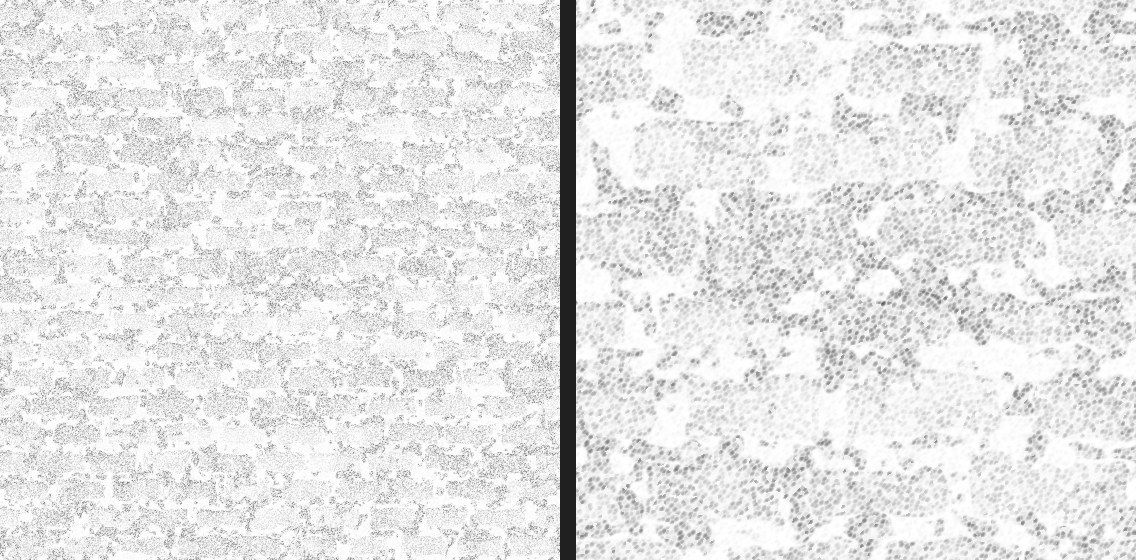
Left: the whole. Right: its middle third, enlarged.
Give the GLSL for this texture map, as a three.js fragment shader.

```glsl
varying vec2 vUv;

#define BRICKS vec2(10.0, 20.0)
#define HALF_SIZE vec2(0.0425, 0.0182)
#define CORNER 0.004
#define EDGE_SOFT 0.0016
#define EDGE_WOBBLE 0.010
#define GRAIN_CELLS vec2(210.0, 300.0)
#define PAPER 1.0
#define BRICK_TONE vec2(0.045, 0.115)
#define TOP_SHADE 0.09
#define CRUMB_TONE 0.40

float hash(vec2 p) {
  vec3 q = fract(p.xyx * 0.1031);
  q += dot(q, q.yzx + 33.33);
  return fract((q.x + q.y) * q.z);
}

// Value noise that wraps after the given number of cells
float noise(vec2 uv, float cells) {
  vec2 p = uv * cells;
  vec2 i = floor(p), f = fract(p);
  f = f * f * (3.0 - 2.0 * f);
  vec2 a = mod(i, cells), b = mod(i + 1.0, cells);
  return mix(mix(hash(a), hash(vec2(b.x, a.y)), f.x),
             mix(hash(vec2(a.x, b.y)), hash(b), f.x), f.y);
}

// Cellular speckle on diagonal axes, each dot with its own strength
float grain(vec2 uv) {
  vec2 p = vec2(uv.x + uv.y, uv.y - uv.x) * GRAIN_CELLS;
  vec2 base = floor(p);
  float nearest = 9.0, strength = 0.0;
  for (int y = -1; y <= 1; y++) {
    for (int x = -1; x <= 1; x++) {
      vec2 cell = base + vec2(float(x), float(y));
      vec2 id = mod(cell, GRAIN_CELLS);
      vec2 dotPos = cell + vec2(hash(id + 3.7), hash(id + 91.3));
      float d = length(p - dotPos);
      if (d < nearest) {
        nearest = d;
        strength = hash(id + 47.1);
      }
    }
  }
  return strength * (1.0 - smoothstep(0.1, 0.9, nearest));
}

float roundedBox(vec2 p, vec2 halfSize, float radius) {
  vec2 q = abs(p) - halfSize + radius;
  return length(max(q, 0.0)) + min(max(q.x, q.y), 0.0) - radius;
}

void main() {
  vec2 uv = vUv;

  // Ragged outlines
  vec2 coarse = vec2(noise(uv, 38.0), noise(uv + 0.37, 42.0)) - 0.5;
  vec2 fine = vec2(noise(uv + 0.19, 110.0), noise(uv + 0.71, 120.0)) - 0.5;
  vec2 grid = (uv + EDGE_WOBBLE * (coarse + 0.6 * fine)) * BRICKS;

  // Loose running bond
  float row = mod(floor(grid.y), BRICKS.y);
  grid.x += 0.5 * mod(row, 2.0) + 0.4 * (hash(vec2(row, 5.3)) - 0.5);
  vec2 id = vec2(mod(floor(grid.x), BRICKS.x), row);
  vec2 local = (fract(grid) - 0.5) / BRICKS;
  local.x += 0.006 * (hash(id + 12.7) - 0.5);
  vec2 size = HALF_SIZE * mix(vec2(0.87, 0.84), vec2(1.05, 1.0), vec2(hash(id + 21.9), hash(id + 63.4)));
  float d = roundedBox(local, size, CORNER);
  float brick = 1.0 - smoothstep(-EDGE_SOFT, EDGE_SOFT, d);

  // Brick faces: own tone, faded blotches, darker along the top
  float speckle = grain(uv);
  float face = mix(BRICK_TONE.x, BRICK_TONE.y, hash(id + 8.1));
  face *= 0.5 + 0.9 * noise(uv + 0.53, 36.0);
  float top = smoothstep(-0.010, 0.0, d) * smoothstep(-0.004, 0.016, local.y);
  face += TOP_SHADE * top * hash(id + 35.2);
  float dark = brick * face * (0.2 + 3.0 * speckle);

  // Small ragged crumbs strung along the joints, a few spilling onto bricks
  float patches = 0.2 * noise(uv + 0.11, 24.0) + 0.42 * noise(uv, 66.0) + 0.38 * noise(uv + 0.43, 150.0);
  float joint = smoothstep(0.001, 0.005, d);
  float crumbs = smoothstep(0.51, 0.66, patches + 0.09 * joint - 0.09 * brick);
  dark = max(dark, crumbs * (0.04 + CRUMB_TONE * speckle));

  // Faint dust on the plain mortar
  dark += 0.04 * speckle * (1.0 - brick);
  gl_FragColor = vec4(vec3(clamp(PAPER - dark, 0.0, 1.0)), 1.0);
}
```
